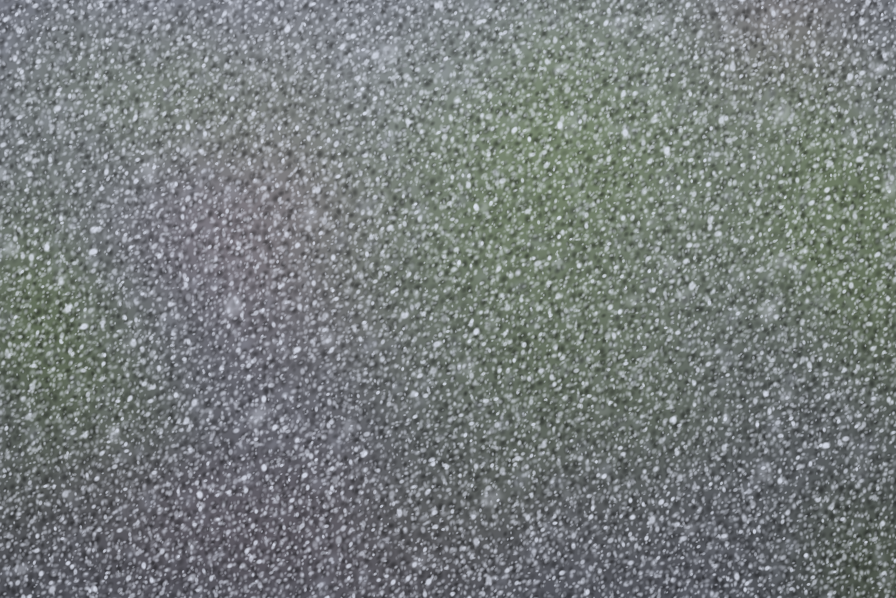
Give the GLSL for this texture, as a WebGL 1 fragment shader.

```glsl
precision highp float;
// Dense snowfall in front of a blurred hillside of green, mauve and slate.
// The hillside is soft blobs bent by layered sines; the snow is a stack of
// cellular layers, from fine dim specks to large out-of-focus flakes.

uniform vec2 u_resolution;

const vec3 SLATE = vec3(0.380, 0.390, 0.430);
const vec3 GREEN = vec3(0.365, 0.412, 0.335);
const vec3 MAUVE = vec3(0.415, 0.390, 0.430);
const vec3 MIST = vec3(0.66, 0.68, 0.74);
const vec3 SNOW = vec3(0.87, 0.89, 0.94);
const float LIGHT_BOTTOM = 0.90;   // hillside brightness at the lower edge
const float LIGHT_TOP = 1.28;      // and at the upper edge
const float VIGNETTE = 0.16;
const float GAP_DEPTH = 0.42;      // darkness of the gaps between flakes
const float FALL_ANGLE = 1.0;      // main direction of the flakes, radians
const float ANGLE_SPREAD = 1.6;
const float STRETCH = 1.4;         // flake length over width

vec3 hash3(vec2 p) {
  vec3 q = vec3(dot(p, vec2(127.1, 311.7)),
                dot(p, vec2(269.5, 183.3)),
                dot(p, vec2(419.2, 371.9)));
  return fract(sin(q) * 43758.5453);
}

float blob(vec2 p, vec2 center, vec2 size) {
  vec2 d = (p - center) / size;
  return exp(-dot(d, d));
}

// Bends space with three octaves of sines, so that blobs get ragged outlines.
vec2 warp(vec2 p) {
  float amount = 0.035;
  float rate = 7.0;
  for (int i = 0; i < 3; i++) {
    p += amount * sin(rate * p.yx + vec2(1.3, 4.1) * rate);
    amount *= 0.5;
    rate *= 2.1;
  }
  return p;
}

// One flake per cell at most. Radius is in cells; core is the solid part of it.
float flakes(vec2 p, float cells, float radius, float fill, float core) {
  vec2 g = p * cells + cells * 0.37;
  vec2 home = floor(g);
  float pixel = cells / u_resolution.y;
  float cover = 0.0;
  for (int y = -1; y <= 1; y++) {
    for (int x = -1; x <= 1; x++) {
      vec2 cell = home + vec2(float(x), float(y));
      vec3 place = hash3(cell + cells);
      vec3 kind = hash3(cell + cells * 1.7 + 31.0);
      vec2 d = g - cell - place.xy;
      float a = FALL_ANGLE + ANGLE_SPREAD * (kind.x - 0.5);
      vec2 along = vec2(cos(a), sin(a));
      float dist = length(vec2(dot(d, along) / STRETCH,
                               dot(d, vec2(-along.y, along.x))));
      float r = radius * mix(0.6, 1.2, kind.y);
      float edge = max(r, r * core + pixel);
      float shape = 1.0 - smoothstep(r * core, edge, dist);
      float present = step(place.z, fill);
      cover = max(cover, present * shape * mix(0.25, 1.0, kind.z));
    }
  }
  return cover;
}

vec3 hillside(vec2 p, vec2 uv) {
  vec2 q = warp(p);
  float green = blob(q, vec2(0.95, 0.72), vec2(0.36, 0.30))
              + 0.6 * blob(q, vec2(0.92, 0.32), vec2(0.28, 0.22))
              + blob(q, vec2(0.06, 0.40), vec2(0.16, 0.25))
              + blob(q, vec2(1.46, 0.62), vec2(0.18, 0.28))
              + 0.7 * blob(q, vec2(1.48, 0.08), vec2(0.15, 0.14))
              + 0.5 * blob(q, vec2(0.28, 0.83), vec2(0.24, 0.12));
  float mauve = blob(q, vec2(0.48, 0.64), vec2(0.20, 0.24))
              + blob(q, vec2(1.32, 0.94), vec2(0.13, 0.14))
              + 0.7 * blob(q, vec2(0.45, 0.12), vec2(0.45, 0.15));
  vec3 color = mix(SLATE, MAUVE, min(mauve, 1.0));
  color = mix(color, GREEN, min(green, 1.0));
  vec2 off = uv - 0.5;
  float light = mix(LIGHT_BOTTOM, LIGHT_TOP, smoothstep(0.0, 1.0, uv.y));
  color *= light * (1.0 + 0.05 - VIGNETTE * 2.0 * dot(off, off));
  float mist = blob(q, vec2(0.75, 0.95), vec2(0.40, 0.16))
             + 0.6 * blob(q, vec2(0.10, 0.95), vec2(0.25, 0.16));
  return mix(color, MIST, 0.20 * mist);
}

void main() {
  vec2 uv = gl_FragCoord.xy / u_resolution;
  vec2 p = gl_FragCoord.xy / u_resolution.y;
  vec3 color = hillside(p, uv);

  // Dark gaps, then far specks
  color *= 1.0 - GAP_DEPTH * flakes(p, 78.0, 0.62, 0.85, 0.0);
  color = mix(color, SNOW, 0.62 * flakes(p, 112.0, 0.46, 0.80, 0.1));
  color = mix(color, SNOW, 0.65 * flakes(p, 76.0, 0.38, 0.75, 0.1));

  // Large blurred flakes and drifting haze
  color = mix(color, MIST, 0.30 * flakes(p, 17.0, 0.34, 0.60, 0.0));
  color = mix(color, SNOW, 0.42 * flakes(p, 9.0, 0.17, 0.45, 0.2));

  // Near flakes in focus
  color = mix(color, SNOW, 0.85 * flakes(p, 47.0, 0.24, 0.65, 0.3));
  color = mix(color, SNOW, 0.90 * flakes(p, 25.0, 0.16, 0.40, 0.35));

  gl_FragColor = vec4(color, 1.0);
}
```
